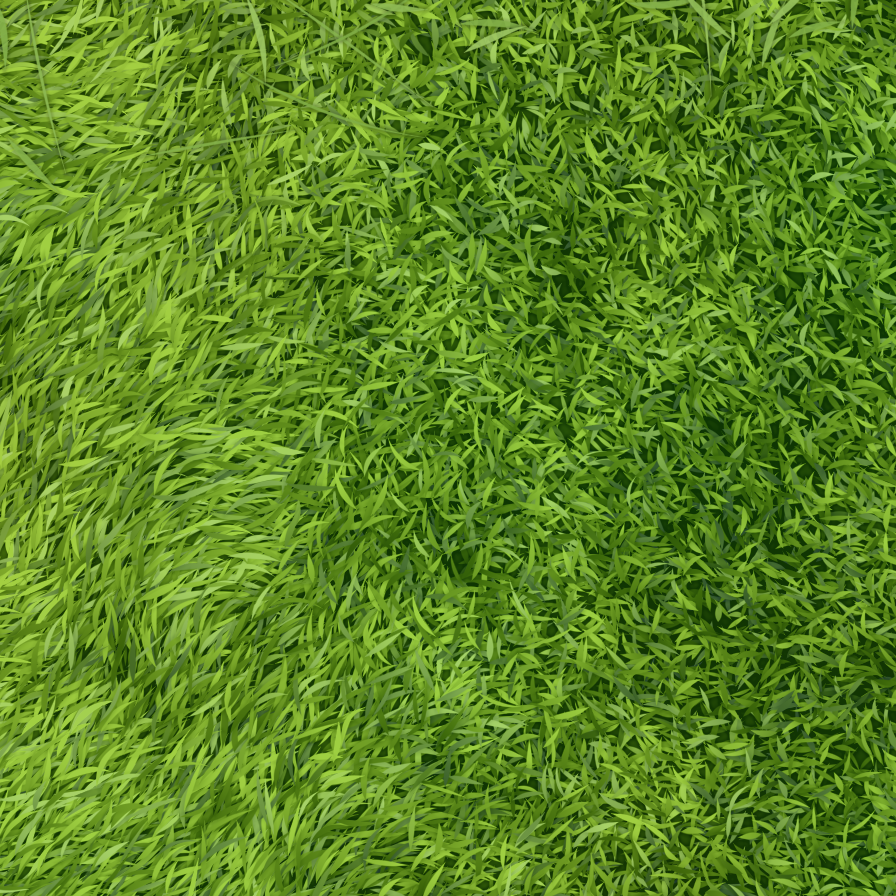
This texture is drawn by a WebGL 2 fragment shader. Its source:

```glsl
#version 300 es
precision highp float;
// Dense meadow grass: layered tapered blades, combed on the left, tangled on the right.
uniform vec2 u_resolution;
out vec4 fragColor;

vec3 hash3(vec3 p) {
    p = fract(p * vec3(0.1031, 0.1030, 0.0973));
    p += dot(p, p.yxz + 33.33);
    return fract((p.xxy + p.yxx) * p.zyx);
}

float noise(vec2 p) {
    vec2 i = floor(p), f = fract(p);
    f = f * f * (3.0 - 2.0 * f);
    float a = hash3(vec3(i, 7.0)).x;
    float b = hash3(vec3(i + vec2(1, 0), 7.0)).x;
    float c = hash3(vec3(i + vec2(0, 1), 7.0)).x;
    float d = hash3(vec3(i + vec2(1, 1), 7.0)).x;
    return mix(mix(a, b, f.x), mix(c, d, f.x), f.y);
}

// Distance to a bent, tapered blade in x, position along it (-1 root, 1 tip) in y.
vec2 blade(vec2 p, float angle, float halfLength, float halfWidth, float bend) {
    float c = cos(angle), s = sin(angle);
    p = vec2(c * p.x + s * p.y, c * p.y - s * p.x);
    float along = clamp(p.x / halfLength, -1.8, 1.8);
    p.y += bend * halfLength * (along * along - 0.4);
    float width = halfWidth * (1.0 - along * along) * (1.1 - 0.35 * along);
    return vec2(max(abs(p.y) - width, abs(p.x) - halfLength), along);
}

// Tone runs from deep shade to sunlit; pale adds a dusty, less saturated sheen.
vec3 grassColor(float tone, float pale) {
    float t = clamp(tone, -0.15, 1.12) * 3.0;
    vec3 c = mix(vec3(0.12, 0.27, 0.02), vec3(0.24, 0.41, 0.04), min(t, 1.0));
    c = mix(c, vec3(0.40, 0.58, 0.12), clamp(t - 1.0, 0.0, 1.0));
    c = mix(c, vec3(0.56, 0.75, 0.22), max(t - 2.0, 0.0));
    return c + pale * vec3(0.03, 0.01, 0.15);
}

void main() {
    vec2 p = gl_FragCoord.xy / u_resolution.y;
    float aa = max(0.001, 0.7 / u_resolution.y);
    vec2 surface = vec2(0.1, 0.0); // tone, pale

    // Turf, from the deepest layer up
    const float cell = 0.034;
    for (int layer = 0; layer < 14; layer++) {
        float depth = float(layer);
        vec2 q = p / cell + vec2(0.37, 0.61) * depth + 20.0;
        for (int j = -1; j <= 1; j++) {
            for (int i = -1; i <= 1; i++) {
                vec2 id = floor(q) + vec2(i, j);
                vec3 r = hash3(vec3(id, depth + 1.0));
                vec3 k = hash3(vec3(id, depth + 41.0));
                vec2 root = p + (id + 0.5 - q) * cell;
                float tangle = smoothstep(0.2, 0.85, root.x + 0.3 * root.y - 0.1);
                float comb = mix(0.95, 0.45, smoothstep(0.0, 0.7, root.y))
                           + 1.3 * (noise(root * 7.0 + 3.0) - 0.5);
                float angle = comb + 0.35 * tangle + (r.z - 0.5) * mix(1.3, 4.2, tangle);
                float halfLength = mix(0.033, 0.021, tangle) * (0.55 + 0.45 * k.x);
                float halfWidth = mix(0.0018, 0.0034, k.y);
                vec2 b = blade((id + r.xy - q) * -cell, angle, halfLength, halfWidth, (k.z - 0.35) * 0.5);
                float tone = 0.36 + 0.76 * fract(k.x * 7.3 + r.z * 5.1) + 0.1 * b.y;
                float pale = smoothstep(0.62, 0.95, fract(k.y * 9.7 + r.x * 3.3));
                surface.x -= 0.08 * smoothstep(0.006, 0.0, b.x);
                surface = mix(surface, vec2(tone, pale), smoothstep(aa, -aa, b.x));
            }
        }
    }

    // Clumps, hollows and the brighter lower left
    float clump = 0.6 * noise(p * 8.0) + 0.4 * noise(p * 21.0 + 9.0);
    surface.x += 0.42 * (clump - 0.5) + 0.1 - 0.16 * smoothstep(0.1, 0.95, p.x + 0.2 * p.y);
    vec3 color = grassColor(surface.x, surface.y);
    color.r += 0.035 * (noise(p * 4.0 + 15.0) - p.x * 0.8);

    // Long pale stems and leaves along the upper edge
    for (int n = 0; n < 18; n++) {
        vec3 r = hash3(vec3(n, 5.0, 83.0));
        vec3 k = hash3(vec3(n, 11.0, 29.0));
        bool stem = n < 6;
        vec2 center = vec2(r.x * u_resolution.x / u_resolution.y, 1.0 - 0.2 * r.y * r.y);
        float halfLength = stem ? 0.07 + 0.06 * k.x : 0.025 + 0.025 * k.x;
        float halfWidth = stem ? 0.0015 : 0.0035;
        vec2 b = blade(p - center, r.z * 3.5 - 1.9, halfLength, halfWidth, (k.y - 0.5) * 0.3);
        color *= 1.0 - 0.15 * smoothstep(0.005, 0.0, b.x);
        vec3 leaf = mix(vec3(0.50, 0.68, 0.27), vec3(0.63, 0.79, 0.40), k.z);
        color = mix(color, leaf, 0.9 * smoothstep(aa, -aa, b.x));
    }
    fragColor = vec4(clamp(color, 0.0, 1.0), 1.0);
}
```
